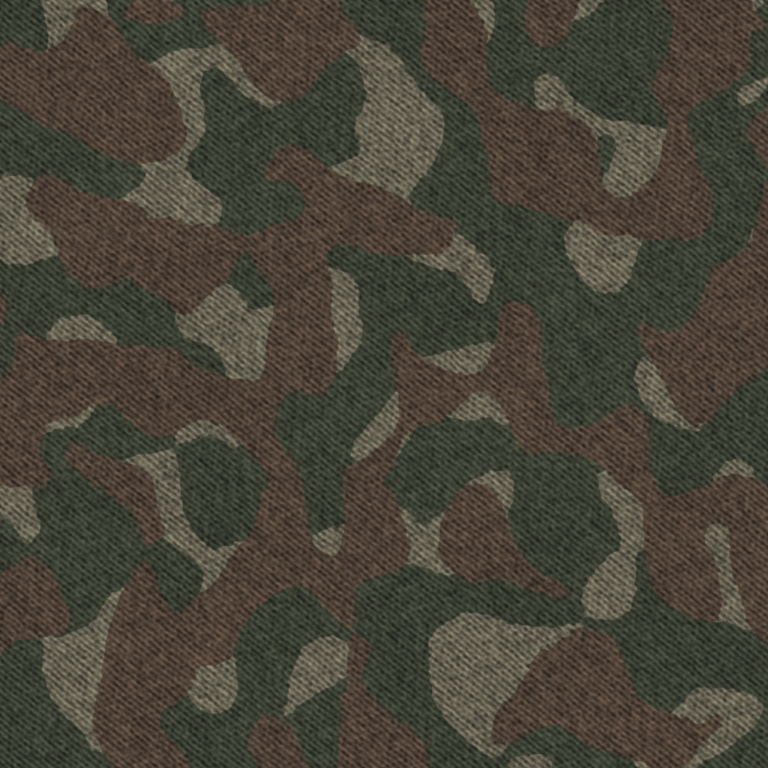
This texture is drawn by a Shadertoy shader. Its source:

```glsl
float hash(vec2 p) {
    return fract(sin(dot(p, vec2(127.1, 311.7))) * 43758.5453);
}

float valueNoise(vec2 p) {
    vec2 cell = floor(p), f = fract(p);
    f = f * f * (3.0 - 2.0 * f);
    return mix(mix(hash(cell), hash(cell + vec2(1, 0)), f.x),
               mix(hash(cell + vec2(0, 1)), hash(cell + vec2(1, 1)), f.x), f.y);
}

// Sum of random plane waves: zero mean, unit variance, rounded blobs
float blobField(vec2 p, float seed) {
    float sum = 0.0;
    for (int i = 0; i < 24; i++) {
        float id = float(i) + 0.5;
        float angle = 3.14159 * (id + hash(vec2(id, seed))) / 24.0;
        float cycles = mix(2.8, 8.5, hash(vec2(id, seed + 3.0)));
        float phase = 6.28318 * hash(vec2(id, seed + 7.0));
        sum += cos(6.28318 * cycles * dot(p, vec2(cos(angle), sin(angle))) + phase);
    }
    return sum * sqrt(2.0 / 24.0);
}

float mask(float field) {
    float edge = 0.8 * fwidth(field) + 0.01;
    return smoothstep(-edge, edge, field);
}

// Diagonal twill ribs broken into short, uneven threads
float twill(vec2 uv) {
    float across = dot(uv, vec2(90.0, 110.0));
    float along = dot(uv, vec2(110.0, -90.0));
    float rib = sin(6.28318 * across + 2.0 * valueNoise(uv * 60.0));
    float strand = sin(6.28318 * (along * 0.8 + 0.5 * floor(across)));
    float thread = valueNoise(vec2(across * 2.0, along * 1.1)) - 0.5;
    float grain = valueNoise(uv * 250.0 + 31.0) - 0.5;
    float wear = valueNoise(uv * 14.0) + valueNoise(uv * 37.0) - 1.0;
    return 1.0 + 0.18 * rib + 0.06 * strand + 0.34 * thread + 0.32 * grain + 0.06 * wear;
}

void mainImage(out vec4 fragColor, in vec2 fragCoord) {
    vec2 uv = fragCoord / iResolution.y;

    // Warped shapes, slightly taller than wide, with edges stepped by the weave
    vec2 warp = vec2(valueNoise(uv * 11.0 + 5.0), valueNoise(uv * 11.0 + 23.0)) - 0.5;
    vec2 fray = vec2(valueNoise(uv * 150.0), valueNoise(uv * 150.0 + 61.0)) - 0.5;
    vec2 p = uv * vec2(1.15, 0.9) + 0.06 * warp + 0.005 * fray;
    float ragged = 0.3 * (valueNoise(uv * 32.0) - 0.5);
    float brownField = blobField(p, 11.0);
    float tanField = blobField(p + 0.4, 47.0) + 0.35 * brownField;

    // Dye layers: green ground, tan patches, brown on top
    vec3 green = vec3(0.227, 0.246, 0.199);
    vec3 tan_ = vec3(0.394, 0.378, 0.318);
    vec3 brown = vec3(0.304, 0.252, 0.212);
    vec3 color = mix(green, tan_, mask(tanField - 0.44 + ragged));
    color = mix(color, brown, mask(brownField - 0.31 + ragged));

    fragColor = vec4(color * twill(uv), 1.0);
}
```
